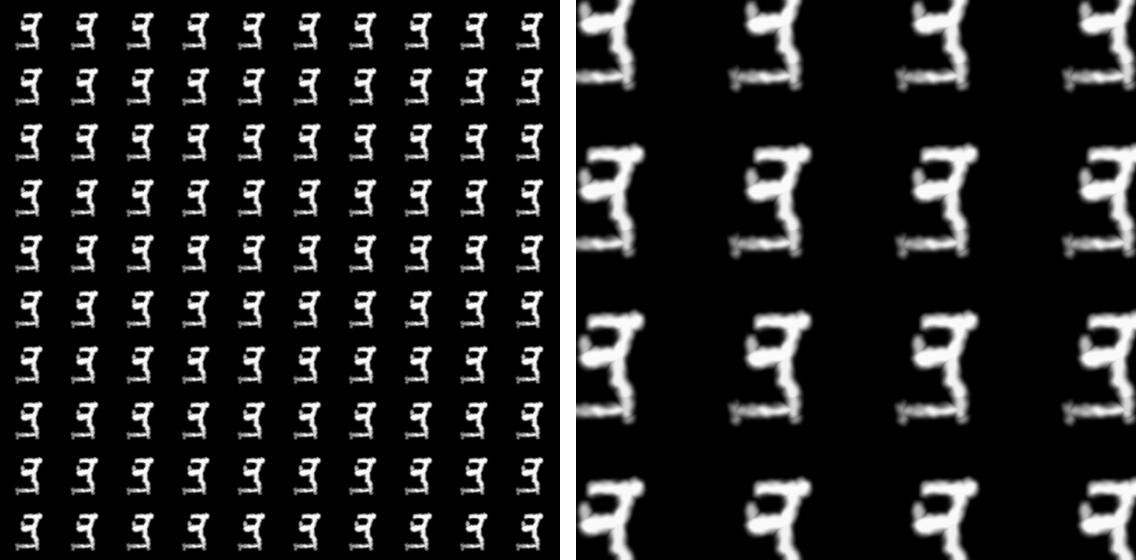
Left: the whole. Right: its middle third, enlarged.
This pattern is drawn by a Shadertoy shader. Its source:

```glsl
// Ten by ten grid of soft white blots, each a looped head, bent stem and worn foot, on black.

vec2 hashGradient(vec2 cell) {
    float angle = 6.2832 * fract(sin(dot(cell, vec2(127.1, 311.7))) * 43758.5);
    return vec2(cos(angle), sin(angle));
}

float gradientNoise(vec2 p) {
    vec2 i = floor(p), f = fract(p);
    vec2 u = f * f * (3.0 - 2.0 * f);
    vec2 e = vec2(0.0, 1.0);
    float low = mix(dot(hashGradient(i), f),
                    dot(hashGradient(i + e.yx), f - e.yx), u.x);
    float high = mix(dot(hashGradient(i + e.xy), f - e.xy),
                     dot(hashGradient(i + e.yy), f - e.yy), u.x);
    return mix(low, high, u.y);
}

float segment(vec2 p, vec2 a, vec2 b) {
    vec2 ap = p - a, ab = b - a;
    return length(ap - ab * clamp(dot(ap, ab) / dot(ab, ab), 0.0, 1.0));
}

float cover(float dist, float blur) {
    return 1.0 - smoothstep(-blur, blur, dist);
}

// Blot in a 30-unit cell, y pointing down
float blot(vec2 p, float blur) {
    float wear = gradientNoise(p * 0.55 + 3.7);
    vec2 q = p + 0.45 * vec2(wear, gradientNoise(p * 0.6 + 19.3));

    // Head: upper bar, right knob, right side and lower bowl
    float head = segment(q, vec2(12.2, 6.8), vec2(18.2, 6.7)) - 1.4;
    head = min(head, segment(q, vec2(18.6, 6.8), vec2(19.4, 6.3)) - 1.5);
    head = min(head, segment(q, vec2(17.8, 7.5), vec2(16.2, 12.2)) - 1.5);
    head = min(head, segment(q, vec2(11.0, 13.1), vec2(15.6, 12.4)) - 1.7);
    float ink = cover(head, blur);
    float side = segment(q, vec2(10.3, 10.0), vec2(10.4, 13.0)) - 1.0;
    ink = max(ink, 0.75 * cover(side, blur));

    // Hollow in the head
    float hollow = (length((q - vec2(13.7, 9.1)) / vec2(2.5, 1.7)) - 1.0) * 1.8;
    ink *= 1.0 - cover(hollow, blur);

    // Bent stem
    float stem = segment(q, vec2(16.3, 12.5), vec2(16.2, 17.3)) - 1.3;
    stem = min(stem, segment(q, vec2(16.4, 17.0), vec2(17.8, 19.5)) - 1.2);
    ink = max(ink, 0.97 * cover(stem, blur));
    float heel = segment(q, vec2(17.8, 19.5), vec2(17.6, 22.8)) - 1.1;
    ink = max(ink, 0.86 * cover(heel, blur));

    // Foot, fading toward its left end
    float foot = segment(q, vec2(7.8, 22.7), vec2(17.0, 22.4)) - 1.0;
    float tone = mix(0.6, 0.9, smoothstep(7.0, 14.0, p.x)) + 0.35 * wear;
    ink = max(ink, tone * cover(foot, blur));
    float ends = segment(q, vec2(7.2, 21.8), vec2(7.5, 23.9)) - 0.8;
    ends = min(ends, segment(q, vec2(16.8, 22.2), vec2(18.2, 23.9)) - 0.9);
    return max(ink, (0.62 + 0.4 * wear) * cover(ends, blur));
}

void mainImage(out vec4 fragColor, in vec2 fragCoord) {
    // 302 units span the canvas: ten 30-unit cells and a 2-unit margin
    vec2 p = vec2(fragCoord.x, iResolution.y - fragCoord.y) / iResolution.y * 302.0 - 2.0;
    float blur = max(0.95, 302.0 / iResolution.y);
    float ink = blot(mod(p, 30.0), blur);
    fragColor = vec4(vec3(0.98 * clamp(ink, 0.0, 1.0)), 1.0);
}
```
